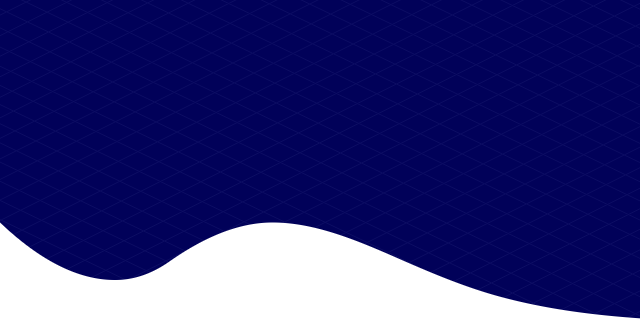
Write a Shadertoy shader that draws this background.

```glsl
// A deep navy field with a faint slanted lattice above a smooth white wave.
// The wave is a chain of cubic Hermite spans; the lattice is two families of
// repeated lines. Lengths are in canvas heights, origin at the lower left.

const vec3 NAVY = vec3(0.004, 0.004, 0.350);
const vec3 WHITE = vec3(1.0);
const vec3 LINE_TINT = vec3(0.30, 0.32, 0.62);
const float LINE_STRENGTH = 0.17;
const float LINE_HALF_WIDTH = 0.0011;

// Lattice families: slope, vertical spacing, height at x = 0
const vec3 RISING = vec3(0.50, 0.0642, 0.0539);
const vec3 FALLING = vec3(-0.48, 0.0599, 0.9728);

// Wave knots: position, height, slope
const int KNOT_COUNT = 7;
const vec3 KNOTS[KNOT_COUNT] = vec3[KNOT_COUNT](
    vec3(0.0000, 0.3047, -0.95),
    vec3(0.3594, 0.1250,  0.00),
    vec3(0.5286, 0.1823,  0.70),
    vec3(0.8516, 0.3047,  0.00),
    vec3(1.2500, 0.1900, -0.44),
    vec3(1.5625, 0.0729, -0.27),
    vec3(2.0000, 0.0052, -0.07));

// Returns the height (x) and slope (y) of one Hermite span.
vec2 hermite(vec3 a, vec3 b, float x) {
    float span = b.x - a.x;
    float t = clamp((x - a.x) / span, 0.0, 1.0);
    float rise = b.y - a.y;
    float startBend = a.z * span - rise;
    float endBend = rise - b.z * span;
    float s = 1.0 - t;
    float bend = mix(startBend, endBend, t);
    float height = mix(a.y, b.y, t) + t * s * bend;
    float slope = rise + (s - t) * bend + t * s * (endBend - startBend);
    // The bend blend gives s*startBend + t*endBend, the cubic Hermite form.
    return vec2(height, slope / span);
}

vec2 waveAt(float x) {
    vec2 wave = hermite(KNOTS[0], KNOTS[1], x);
    for (int i = 1; i < KNOT_COUNT - 1; i++) {
        if (x >= KNOTS[i].x) wave = hermite(KNOTS[i], KNOTS[i + 1], x);
    }
    return wave;
}

// Antialiased coverage of one family of parallel lines.
float latticeLines(vec2 p, vec3 family, float pixel) {
    float offset = p.y - family.x * p.x - family.z;
    float cell = abs(fract(offset / family.y + 0.5) - 0.5) * family.y;
    float dist = cell / sqrt(1.0 + family.x * family.x);
    return clamp((LINE_HALF_WIDTH - dist) / pixel + 0.5, 0.0, 1.0);
}

void mainImage(out vec4 fragColor, in vec2 fragCoord) {
    vec2 p = fragCoord / iResolution.y;
    float pixel = 1.0 / iResolution.y;

    // Navy field and lattice
    float lines = max(latticeLines(p, RISING, pixel),
                      latticeLines(p, FALLING, pixel));
    vec3 color = mix(NAVY, LINE_TINT, LINE_STRENGTH * lines);

    // White wave, with its vertical gap turned into a true distance
    vec2 wave = waveAt(p.x);
    float dist = (p.y - wave.x) / sqrt(1.0 + wave.y * wave.y);
    color = mix(color, WHITE, clamp(0.5 - dist / pixel, 0.0, 1.0));

    fragColor = vec4(color, 1.0);
}
```
